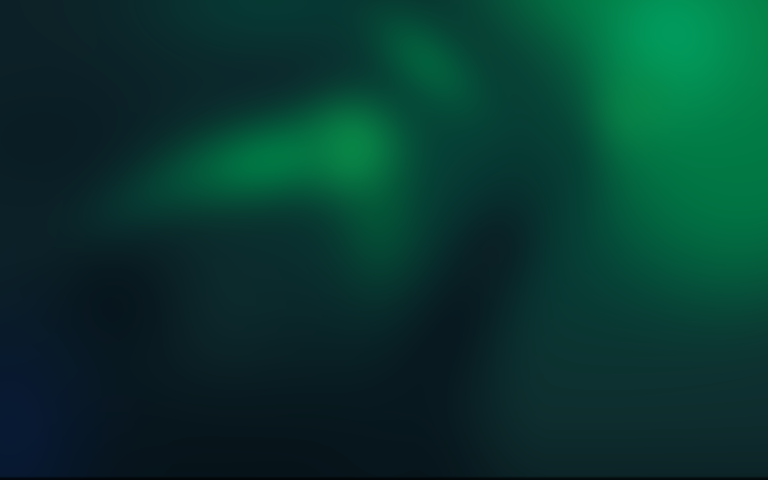
A WebGL 2 fragment shader for this background:

```glsl
#version 300 es
precision highp float;
// Soft aurora: blurred green light over a dark teal night.
// Rotated elliptical glows and shadows are painted in turn
// onto a base gradient; lengths are in canvas heights.

uniform vec2 u_resolution;
out vec4 outColor;

const vec3 INK   = vec3(0.025, 0.075, 0.100);
const vec3 NIGHT = vec3(0.048, 0.130, 0.153);
const vec3 SLATE = vec3(0.060, 0.175, 0.180);
const vec3 NAVY  = vec3(0.030, 0.100, 0.210);
const vec3 TEAL  = vec3(0.020, 0.245, 0.212);
const vec3 FERN  = vec3(0.005, 0.350, 0.215);
const vec3 GREEN = vec3(0.000, 0.470, 0.267);
const vec3 LEAF  = vec3(0.035, 0.535, 0.280);
const vec3 MINT  = vec3(0.000, 0.620, 0.375);

// Squared distance from an ellipse centre, equal to 1 on its rim.
float ellipse(vec2 p, vec2 centre, vec2 radius, float angle) {
  float c = cos(angle), s = sin(angle);
  vec2 d = p - centre;
  vec2 q = vec2(c * d.x + s * d.y, c * d.y - s * d.x) / radius;
  return dot(q, q);
}

// Bell-shaped falloff.
float bell(vec2 p, vec2 centre, vec2 radius, float angle) {
  return exp(-ellipse(p, centre, radius, angle));
}

// Flat-topped falloff with a firmer rim.
float plateau(vec2 p, vec2 centre, vec2 radius, float angle) {
  float d = ellipse(p, centre, radius, angle);
  return exp(-d * d);
}

// Base gradient: ink below, night above, slate on the right.
vec3 nightSky(vec2 p) {
  vec3 col = mix(INK, NIGHT, smoothstep(0.0, 0.5, p.y));
  float right = smoothstep(0.85, 1.15, p.x);
  return mix(col, SLATE, right * smoothstep(-0.25, 0.2, p.y));
}

// Shadows and blue haze on the left.
vec3 leftHaze(vec3 col, vec2 p) {
  col = mix(col, INK * 1.35, 0.7 * bell(p, vec2(0.12, 0.71), vec2(0.22, 0.13), 0.0));
  col = mix(col, SLATE, 0.55 * bell(p, vec2(0.46, 0.38), vec2(0.14, 0.16), 0.0));
  col = mix(col, INK, 0.85 * bell(p, vec2(0.24, 0.365), vec2(0.15, 0.14), 0.4));
  return mix(col, NAVY, 0.9 * bell(p, vec2(0.02, 0.10), vec2(0.18, 0.24), 0.0));
}

// Broad teal veil behind the brighter lights.
vec3 tealVeil(vec3 col, vec2 p) {
  col = mix(col, TEAL, 0.95 * bell(p, vec2(0.90, 0.70), vec2(0.40, 0.35), 0.0));
  col = mix(col, TEAL, 0.75 * bell(p, vec2(0.55, 1.00), vec2(0.24, 0.11), 0.0));
  col = mix(col, TEAL, 0.90 * bell(p, vec2(1.34, 0.50), vec2(0.36, 0.24), 0.0));
  return mix(col, NIGHT * 1.1, 0.6 * bell(p, vec2(0.57, 0.83), vec2(0.17, 0.07), 0.15));
}

// Large green light in the upper right, with its bright core.
vec3 rightAurora(vec3 col, vec2 p) {
  col = mix(col, GREEN, plateau(p, vec2(1.55, 0.79), vec2(0.35, 0.40), 0.0));
  col = mix(col, GREEN, 0.9 * bell(p, vec2(1.24, 1.02), vec2(0.24, 0.14), -0.2));
  col = mix(col, LEAF, 0.55 * bell(p, vec2(1.52, 0.96), vec2(0.26, 0.20), 0.0));
  col = mix(col, MINT, 0.9 * bell(p, vec2(1.40, 0.92), vec2(0.14, 0.15), 0.0));
  col = mix(col, LEAF, 0.65 * bell(p, vec2(1.32, 0.78), vec2(0.10, 0.08), 0.7));
  return mix(col, TEAL, 0.65 * bell(p, vec2(1.18, 0.65), vec2(0.075, 0.16), 0.0));
}

// Slanted shadow falling from the centre to the lower edge.
vec3 slantedShadow(vec3 col, vec2 p) {
  col = mix(col, INK * 1.2, 0.9 * bell(p, vec2(0.93, 0.30), vec2(0.32, 0.11), 1.08));
  return mix(col, NIGHT * 0.9, 0.65 * bell(p, vec2(1.03, 0.48), vec2(0.09, 0.07), 1.08));
}

// Narrow green wing with a small light above it.
vec3 leftAurora(vec3 col, vec2 p) {
  col = mix(col, TEAL, 0.6 * bell(p, vec2(0.34, 0.60), vec2(0.17, 0.065), 0.4));
  col = mix(col, FERN, 0.7 * bell(p, vec2(0.79, 0.56), vec2(0.085, 0.14), 0.0));
  col = mix(col, GREEN, 0.97 * bell(p, vec2(0.565, 0.667), vec2(0.20, 0.085), 0.2));
  col = mix(col, LEAF, 0.9 * bell(p, vec2(0.735, 0.69), vec2(0.09, 0.095), 0.0));
  return mix(col, FERN * 1.14, 0.85 * bell(p, vec2(0.89, 0.87), vec2(0.13, 0.07), -0.75));
}

void main() {
  vec2 p = gl_FragCoord.xy / u_resolution.y;
  p.x *= 1.6 * u_resolution.y / u_resolution.x;

  vec3 col = nightSky(p);
  col = leftHaze(col, p);
  col = tealVeil(col, p);
  col = rightAurora(col, p);
  col = slantedShadow(col, p);
  col = leftAurora(col, p);

  // Thin dark rim along the lower edge.
  col *= mix(0.3, 1.0, smoothstep(0.002, 0.009, p.y));
  outColor = vec4(col, 1.0);
}
```
